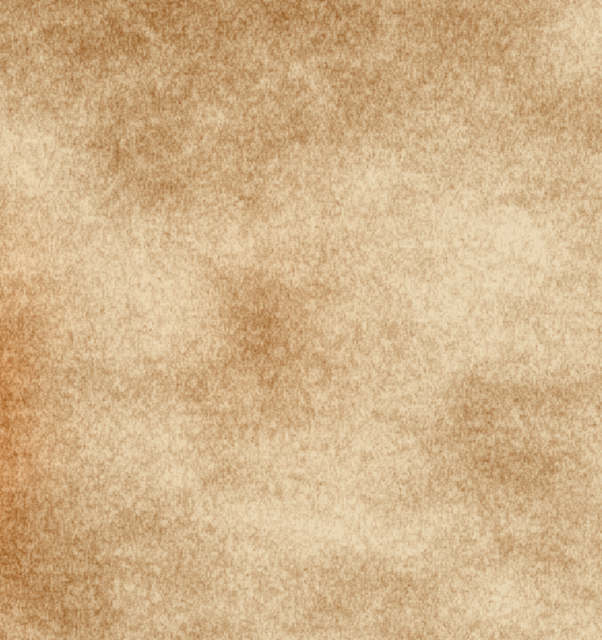
Reproduce this texture procedurally as a WebGL 1 fragment shader.

```glsl
precision highp float;
// Aged parchment: cloudy brown stains over pale tan paper with a fine fibrous grain.
uniform vec2 u_resolution;

// Colours
const vec3 PALE_PAPER = vec3(0.890, 0.805, 0.665);
const vec3 DARK_STAIN = vec3(0.670, 0.480, 0.280);
const vec3 RUST_TINT = vec3(0.045, -0.030, -0.070);

// Tone: 0 is pale paper, 1 is the darkest stain
const float BASE_AGE = 0.14;
const float STAIN_AMOUNT = 1.15;
const float MOTTLE_AMOUNT = 0.95;
const float GRAIN_AMOUNT = 0.36;
const float FIBRE_AMOUNT = 0.46;
const float CLUMP_AMOUNT = 0.30;
const float SPECK_AMOUNT = 0.26;

// Frequencies, in cells per canvas height
const vec2 CLOUD_FREQ = vec2(5.5, 8.5);
const float GRAIN_FREQ = 235.0;
const vec2 FIBRE_FREQ = vec2(310.0, 200.0);
const vec2 CLUMP_FREQ = vec2(125.0, 110.0);
const float SPECK_FREQ = 150.0;

vec2 hash2(vec2 p) {
    vec3 q = fract(vec3(p.xyx) * vec3(0.1031, 0.1030, 0.0973));
    q += dot(q, q.yzx + 33.33);
    return fract((q.xx + q.yz) * q.zy);
}

float valueNoise(vec2 p) {
    vec2 i = floor(p);
    vec2 f = fract(p);
    f = f * f * (3.0 - 2.0 * f);
    float low = mix(hash2(i).x, hash2(i + vec2(1.0, 0.0)).x, f.x);
    float high = mix(hash2(i + vec2(0.0, 1.0)).x, hash2(i + 1.0).x, f.x);
    return mix(low, high, f.y);
}

// Layered noise, from broad clouds to small blots
float clouds(vec2 p) {
    float sum = 0.0;
    float weight = 0.0;
    float gain = 1.0;
    for (int i = 0; i < 5; i++) {
        sum += gain * valueNoise(p);
        weight += gain;
        p = mat2(0.98, 0.17, -0.17, 0.98) * p * 1.93 + vec2(17.3, 9.1);
        gain *= 0.72;
    }
    return sum / weight;
}

// Distance to the nearest grain centre, with that grain's random value
vec2 cellular(vec2 p) {
    vec2 cell = floor(p);
    vec2 nearest = vec2(9.0, 0.0);
    for (int y = -1; y <= 1; y++) {
        for (int x = -1; x <= 1; x++) {
            vec2 id = cell + vec2(float(x), float(y));
            float d = length(id + hash2(id + 41.0) - p);
            if (d < nearest.x) nearest = vec2(d, hash2(id + 7.0).y);
        }
    }
    return nearest;
}

// Soft elliptical patch
float patchAt(vec2 p, vec2 centre, vec2 radius) {
    vec2 d = (p - centre) / radius;
    return exp(-dot(d, d));
}

void main() {
    vec2 uv = gl_FragCoord.xy / u_resolution.y;
    float width = u_resolution.x / u_resolution.y;
    vec2 p = vec2(uv.x / width, uv.y);

    // Broad stains, frayed by the clouds
    float cloud = clouds(uv * CLOUD_FREQ + 3.7);
    float fray = clouds(uv * CLOUD_FREQ + 61.0);
    vec2 warped = p + 0.16 * (vec2(cloud, fray) - 0.5);
    float rust = patchAt(warped, vec2(-0.03, 0.36), vec2(0.12, 0.26));
    float stain = 0.55 * patchAt(warped, vec2(0.50, 1.02), vec2(0.36, 0.20));
    stain += 0.50 * rust;
    stain += 0.48 * patchAt(warped, vec2(0.05, 0.0), vec2(0.36, 0.19));
    stain += 0.36 * patchAt(warped, vec2(0.02, 1.02), vec2(0.28, 0.15));
    stain += 0.16 * patchAt(warped, vec2(0.26, 0.80), vec2(0.14, 0.10));
    stain += 0.21 * patchAt(warped, vec2(0.46, 0.55), vec2(0.12, 0.18));
    stain += 0.18 * patchAt(warped, vec2(0.78, 0.28), vec2(0.20, 0.16));
    stain += 0.14 * patchAt(warped, vec2(0.95, 0.10), vec2(0.25, 0.50));
    stain += 0.14 * patchAt(warped, vec2(0.85, 0.84), vec2(0.20, 0.12));
    stain -= 0.10 * patchAt(warped, vec2(0.02, 0.77), vec2(0.16, 0.07));
    stain -= 0.08 * patchAt(warped, vec2(0.98, 1.0), vec2(0.14, 0.10));
    float age = BASE_AGE + STAIN_AMOUNT * stain * (0.45 + 1.1 * cloud);
    age += MOTTLE_AMOUNT * (cloud - 0.5);

    // Irregular fine grain, upright fibres and scattered dark specks
    float grain = GRAIN_AMOUNT * (cellular(uv * GRAIN_FREQ).x - 0.45);
    grain += FIBRE_AMOUNT * (valueNoise(uv * FIBRE_FREQ) - 0.5);
    grain += CLUMP_AMOUNT * (valueNoise(uv * CLUMP_FREQ + 90.0) - 0.5);
    vec2 speck = cellular(uv * SPECK_FREQ + 200.0);
    float speckMask = smoothstep(0.92, 0.95, speck.y) * (1.0 - smoothstep(0.10, 0.42, speck.x));
    age += grain * (0.9 + 0.35 * clamp(age, 0.0, 1.0)) + SPECK_AMOUNT * speckMask;

    // Ease the palest tones together, then colour
    age = age < 0.1 ? 0.1 + (age - 0.1) * 0.75 : age;
    vec3 colour = mix(PALE_PAPER, DARK_STAIN, clamp(age, -0.12, 1.3));
    colour += RUST_TINT * (rust + 0.22 * patchAt(p, vec2(0.42, 0.5), vec2(0.2, 0.25)));
    gl_FragColor = vec4(colour, 1.0);
}
```
